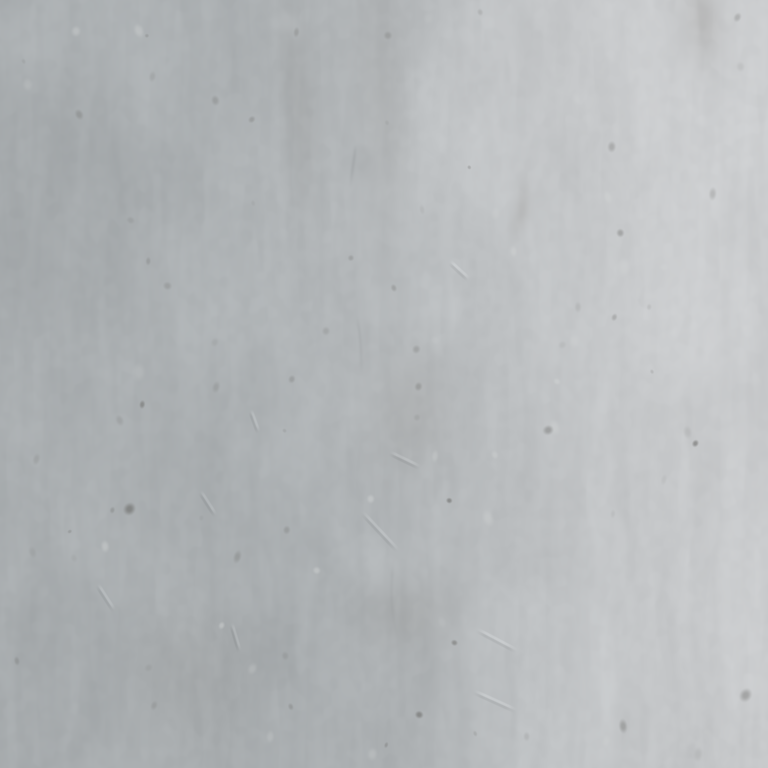
Write a Shadertoy shader that draws this texture.

```glsl
// Weathered pale concrete: a cool grey slope from left to bright right,
// clouded by smooth cellular noise stretched into vertical trowel streaks,
// then marked with soft stains, a thin wandering crack, pits and scratches.

const vec3 COOL_GREY = vec3(0.662, 0.679, 0.688);
const vec3 PALE_GREY = vec3(0.789, 0.796, 0.803);
const vec3 STAIN_LOSS = vec3(0.034, 0.038, 0.042);
const vec3 PIT_COLOR = vec3(0.42, 0.42, 0.41);
const vec3 FLECK_COLOR = vec3(0.82, 0.83, 0.83);

float hash(vec2 p) {
    vec3 q = fract(p.xyx * vec3(0.1031, 0.1030, 0.0973));
    q += dot(q, q.yzx + 33.33);
    return fract((q.x + q.y) * q.z);
}

vec2 hash2(vec2 p) {
    return vec2(hash(p), hash(p + 57.3));
}

// Cellular noise: random cell values blended by distance, centred on zero
float cloud(vec2 p) {
    vec2 cell = floor(p);
    float sum = 0.0, total = 0.0;
    for (int y = -1; y <= 1; y++) {
        for (int x = -1; x <= 1; x++) {
            vec2 id = cell + vec2(x, y);
            vec2 d = id + hash2(id + 11.0) - p;
            float weight = exp(-5.0 * dot(d, d));
            sum += weight * hash(id + 91.0);
            total += weight;
        }
    }
    return sum / total - 0.5;
}

// Soft elliptical patch
float stain(vec2 p, vec2 center, vec2 size) {
    vec2 d = (p - center) / size;
    return exp(-dot(d, d));
}

// One small soft spot in a share of the grid cells
float spots(vec2 p, float cells, float share, float radius, float seed) {
    vec2 id = floor(p * cells);
    vec2 key = id + seed;
    vec2 center = (id + 0.2 + 0.6 * hash2(key)) / cells;
    vec2 d = p - center;
    d.x += 0.4 * d.y * (hash(key + 7.0) - 0.5);
    d.y *= mix(0.55, 1.1, hash(key + 19.0));
    float size = radius * mix(0.55, 1.2, hash(key + 31.0));
    float strength = mix(0.25, 1.0, hash(key + 43.0));
    float present = step(hash(key + 71.0), share);
    return present * strength * (1.0 - smoothstep(0.25 * size, 1.5 * size, length(d)));
}

// Soft line from a to b that fades at its ends
float scratch(vec2 p, vec2 a, vec2 b, float width) {
    vec2 along = b - a;
    float t = clamp(dot(p - a, along) / dot(along, along), 0.0, 1.0);
    float fade = smoothstep(0.0, 0.25, t) * smoothstep(1.0, 0.7, t);
    return fade * (1.0 - smoothstep(0.2 * width, width, length(p - a - along * t)));
}

// Vertical crack displaced by layered sines
float crack(vec2 p, float width) {
    float path = 0.463 + 0.05 * smoothstep(0.55, 0.3, p.y)
               + 0.005 * sin(p.y * 15.0) + 0.002 * sin(p.y * 47.0 + 1.0);
    float breaks = smoothstep(-0.08, 0.2, cloud(vec2(3.0, p.y * 13.0)));
    return breaks * smoothstep(0.1, 0.35, p.y) * exp(-pow((p.x - path) / width, 2.0));
}

void mainImage(out vec4 fragColor, in vec2 fragCoord) {
    vec2 uv = fragCoord / iResolution.xy;
    vec2 warped = uv + 0.03 * vec2(cloud(uv * 7.0), cloud(uv * 7.0 + 40.0));

    // Broad light slope
    float slope = uv.x + 0.13 * (uv.y - 0.5) + 0.10 * cloud(warped * vec2(4.0, 3.0));
    vec3 color = mix(COOL_GREY, PALE_GREY, smoothstep(0.25, 0.99, slope));

    // Clouds, vertical streaks and fine grain
    float tone = 0.034 * cloud(warped * vec2(6.0, 4.0) + 5.0);
    tone += 0.024 * cloud(warped * vec2(17.0, 11.0) + 23.0);
    tone += 0.018 * cloud(warped * vec2(48.0, 4.0) + 61.0);
    tone += 0.015 * cloud(uv * vec2(110.0, 17.0) + 83.0);
    tone += 0.016 * cloud(uv * vec2(95.0, 80.0) + 130.0);
    color += tone;

    // Faint darker stains, mostly drawn out downwards
    float stains = 0.75 * stain(warped, vec2(0.38, 0.86), vec2(0.022, 0.13));
    stains += 0.6 * stain(warped, vec2(0.49, 0.88), vec2(0.03, 0.16));
    stains += 0.8 * stain(warped, vec2(0.53, 0.47), vec2(0.05, 0.07));
    stains += 0.8 * stain(warped, vec2(0.53, 0.20), vec2(0.06, 0.05));
    stains += 0.6 * stain(warped, vec2(0.24, 0.12), vec2(0.08, 0.09));
    stains += 1.3 * stain(warped, vec2(0.92, 0.97), vec2(0.022, 0.05));
    stains += 1.1 * stain(warped, vec2(0.68, 0.73), vec2(0.009, 0.03));
    color -= STAIN_LOSS * stains;
    color += 0.022 * stain(warped, vec2(0.48, 0.27), vec2(0.05, 0.04));
    color += 0.035 * stain(warped, vec2(0.375, 0.97), vec2(0.018, 0.015));

    // Crack with a wide soft shadow
    color -= 0.035 * crack(uv, 0.0025) + 0.014 * crack(uv - vec2(0.012, 0.0), 0.014);

    // Scattered scratches, each pale with a dark lower edge
    for (int i = 0; i < 9; i++) {
        vec2 key = vec2(float(i) * 3.7, 17.0);
        vec2 start = vec2(0.1, 0.08) + vec2(0.55, 0.65) * hash2(key);
        float angle = mix(-1.4, -0.4, hash(key + 5.0));
        vec2 end = start + mix(0.03, 0.10, hash(key + 9.0)) * vec2(cos(angle), sin(angle));
        color += 0.045 * scratch(uv, start, end, 0.003);
        color -= 0.04 * scratch(uv + vec2(0.002, 0.003), start, end, 0.003);
    }

    // Pale flecks and dark pits
    color = mix(color, FLECK_COLOR, 0.5 * spots(uv, 13.0, 0.16, 0.006, 210.0));
    color = mix(color, PIT_COLOR, 0.65 * spots(uv, 8.0, 0.36, 0.0055, 320.0));
    color = mix(color, PIT_COLOR, 0.32 * spots(uv, 17.0, 0.17, 0.004, 450.0));

    fragColor = vec4(clamp(color, 0.0, 1.0), 1.0);
}
```
